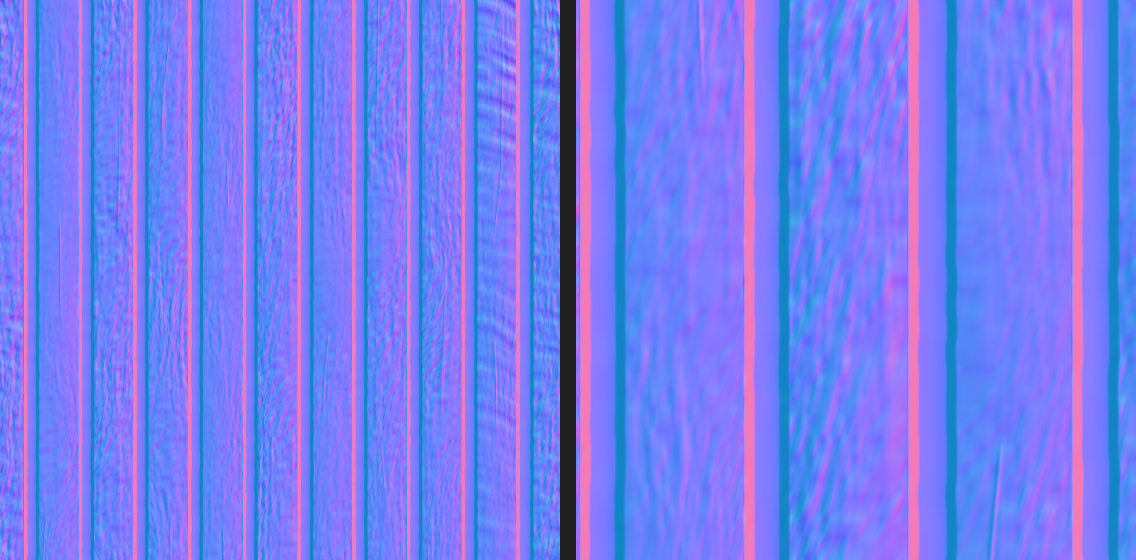
Left: the whole. Right: its middle third, enlarged.
A Shadertoy shader for this texture map:

```glsl
#define STRIPS 10.0
#define PITCH 0.0977
#define FIRST_STRIP 0.0430
#define STRIP_WIDTH 0.0273
#define RISE_WIDTH 0.0054
#define FALL_WIDTH 0.0055
#define RISE_SLOPE 2.25
#define FALL_SLOPE -1.5
#define GRAIN_DEPTH 0.0030
#define RIPPLE_DEPTH 0.0040
#define CRACK_DEPTH 0.0011
#define GRAIN_LEAN 0.22

float hash(vec2 p) {
    vec3 q = fract(p.xyx * 0.1031);
    q += dot(q, q.yzx + 33.33);
    return fract((q.x + q.y) * q.z);
}

float noise(vec2 p) {
    vec2 cell = floor(p), f = fract(p);
    f = f * f * f * (f * (f * 6.0 - 15.0) + 10.0);
    float low = mix(hash(cell), hash(cell + vec2(1, 0)), f.x);
    float high = mix(hash(cell + vec2(0, 1)), hash(cell + vec2(1, 1)), f.x);
    return mix(low, high, f.y);
}

// Wood relief of one board; p.x is measured from its strip
float boardHeight(vec2 p, float id) {
    vec2 q = p + vec2(id * 3.7, id * 1.9);
    float warp = noise(q * vec2(14.0, 5.0)) - 0.5;
    vec2 g = vec2(q.x - GRAIN_LEAN * q.y + 0.035 * warp, q.y);

    // Fibres at three scales, rougher on some boards and patches
    float fibres = 0.9 * noise(g * vec2(120.0, 32.0))
                 + 0.55 * noise(g * vec2(230.0, 85.0) + 19.0)
                 + 0.5 * noise(vec2(q.x + 0.02 * warp, q.y) * vec2(170.0, 9.0) + 41.0);
    float rough = 0.72 + 0.28 * cos((id - 4.0) * 2.5);
    rough *= 0.6 + 0.8 * noise(q * vec2(16.0, 6.0) + 7.0);
    float h = GRAIN_DEPTH * rough * fibres;

    // Saw ripples across the last two boards
    float rippled = step(STRIPS - 2.5, id);
    float wave = noise(vec2(q.x * 16.0, (q.y + 0.25 * p.x + 0.03 * warp) * 56.0));
    h += RIPPLE_DEPTH * rippled * wave * (0.4 + 0.9 * noise(vec2(id, q.y * 4.0)));

    // Intermittent long cracks
    float path = 0.058 + 0.034 * (noise(vec2(id * 5.0, p.y * 4.0)) - 0.5)
               + 0.016 * (hash(vec2(id, 8.0)) - 0.5);
    float open = smoothstep(0.58, 0.75, noise(vec2(id * 31.0, p.y * 6.0 + 3.0)));
    float across = (p.x - path) / 0.0015;
    return h - CRACK_DEPTH * open * exp(-across * across);
}

vec2 boardSlope(vec2 p, float id, float boardWidth) {
    const float e = 0.0009;
    float h = boardHeight(p, id);
    vec2 relief = vec2(boardHeight(p + vec2(e, 0), id),
                       boardHeight(p + vec2(0, e), id)) - h;

    // Cupped cross-section with a slow drift along the board
    float t = (p.x - STRIP_WIDTH) / boardWidth;
    float tilt = mix(-0.34, 0.17, t) + 0.10 * (hash(vec2(id, 3.0)) - 0.5);
    tilt += 0.16 * (noise(vec2(t * 2.0 + id * 9.0, p.y * 5.0)) - 0.5);
    return vec2(tilt, -0.28 * tilt - 0.03) + relief / e;
}

void mainImage(out vec4 fragColor, in vec2 fragCoord) {
    vec2 uv = fragCoord / iResolution.xy;
    float soft = max(0.0011, 0.7 / iResolution.x);

    // Strip index and distance; the last board wraps round the canvas
    float x = fract(uv.x - FIRST_STRIP + soft);
    float id = min(floor(x / PITCH), STRIPS - 1.0);
    float isLast = step(STRIPS - 1.5, id);
    float pitch = mix(PITCH, 1.0 - (STRIPS - 1.0) * PITCH, isLast);
    vec2 p = vec2(x - id * PITCH - soft, uv.y);

    // Slightly uneven edges
    float wobble = 0.0010 * (noise(vec2(id * 17.0, uv.y * 70.0)) - 0.5);
    float stripEnd = STRIP_WIDTH + 0.0022 * (hash(vec2(id, 5.0)) - 0.5)
                   + 0.003 * isLast + wobble;
    float riseEnd = RISE_WIDTH + wobble;
    float fallStart = stripEnd - FALL_WIDTH;

    // Rounded top of the strip
    float s = clamp((p.x - riseEnd) / (fallStart - riseEnd), 0.0, 1.0);
    vec2 stripSlope = vec2(mix(0.12, -0.30, s * s), -0.03);
    stripSlope += 0.05 * (vec2(noise(uv * vec2(90.0, 40.0)),
                               noise(uv * vec2(80.0, 50.0) + 13.0)) - 0.5);

    // Left to right: board, rise, strip, fall, board
    vec2 board = boardSlope(p, id, pitch - STRIP_WIDTH);
    vec2 rise = vec2(RISE_SLOPE, -0.12) + 0.25 * board;
    vec2 fall = vec2(FALL_SLOPE, 0.06) + 0.3 * board;
    vec2 slope = mix(board, rise, smoothstep(-soft, soft, p.x));
    slope = mix(slope, stripSlope, smoothstep(-soft, soft, p.x - riseEnd));
    slope = mix(slope, fall, smoothstep(-soft, soft, p.x - fallStart));
    slope = mix(slope, board, smoothstep(-soft, soft, p.x - stripEnd));

    // Encode the unit normal as colour
    vec3 normal = normalize(vec3(slope, 1.0));
    fragColor = vec4(0.5 + 0.5 * normal, 1.0);
}
```
